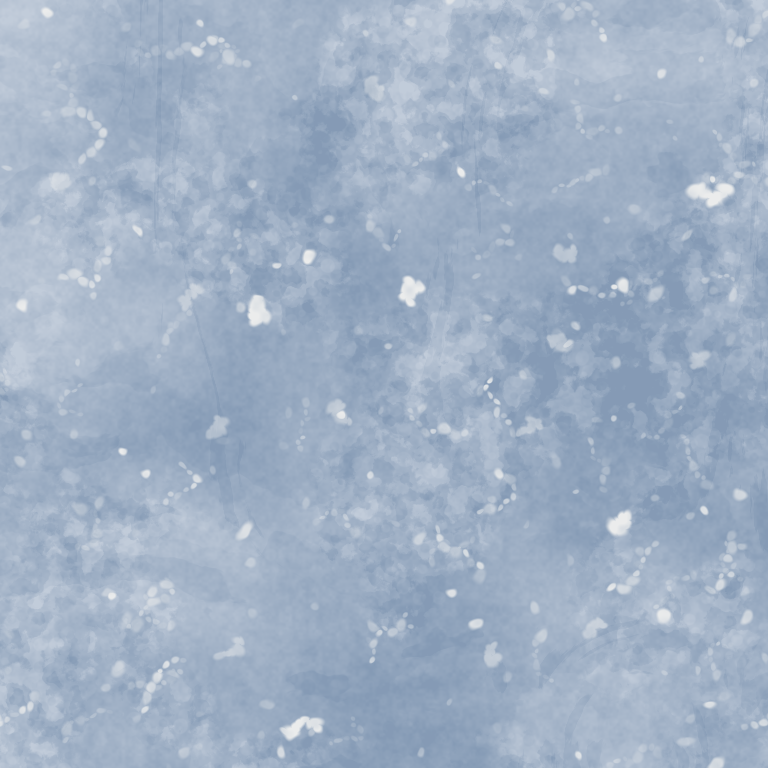
Give the GLSL for this texture, as a WebGL 1 fragment shader.

```glsl
precision highp float;
uniform vec2 u_resolution;

vec2 hash2(vec2 p) {
  vec3 q = fract(p.xyx * vec3(0.1031, 0.1030, 0.0973));
  q += dot(q, q.yzx + 33.33);
  return fract((q.xx + q.yz) * q.zy);
}

float noise(vec2 p) {
  vec2 i = floor(p), f = fract(p);
  f = f * f * (3.0 - 2.0 * f);
  return mix(mix(hash2(i).x, hash2(i + vec2(1.0, 0.0)).x, f.x),
             mix(hash2(i + vec2(0.0, 1.0)).x, hash2(i + 1.0).x, f.x), f.y);
}

float fbm(vec2 p) {
  float sum = 0.0, amp = 0.5;
  for (int i = 0; i < 6; i++) {
    sum += amp * noise(p);
    p = mat2(1.6, 1.2, -1.2, 1.6) * p + 7.3;
    amp *= 0.5;
  }
  return sum;
}

// Overlapping round dabs, each with its own tone around zero
float dabs(vec2 p) {
  float tone = 0.0;
  for (int j = -1; j <= 1; j++)
    for (int i = -1; i <= 1; i++) {
      vec2 id = floor(p) + vec2(i, j);
      vec2 h = hash2(id + 40.0);
      float radius = 0.35 + 0.5 * h.y;
      float d = length(p - id - h);
      tone += (hash2(id + 90.0).x - 0.5) * (1.0 - smoothstep(radius - 0.2, radius, d));
    }
  return tone;
}

// Curving chains of beads, some bunched into dense clumps
float clusters(vec2 p) {
  float cover = 0.0;
  for (int j = -1; j <= 1; j++)
    for (int i = -1; i <= 1; i++) {
      vec2 id = floor(p) + vec2(i, j);
      vec2 kind = hash2(id + 57.0), look = hash2(id + 131.0);
      if (kind.x > 0.62) continue;
      float clump = step(0.74, look.x);
      vec2 pos = id + 0.2 + 0.6 * hash2(id + 11.0);
      float angle = 6.2832 * kind.y;
      for (int n = 0; n < 8; n++) {
        vec2 h = hash2(id * 9.0 + float(n) * 17.0 + 3.0);
        angle += (h.x - 0.5) * mix(2.6, 5.0, clump);
        vec2 dir = vec2(cos(angle), sin(angle));
        pos += dir * mix(0.07 + 0.04 * h.y, 0.055, clump);
        vec2 q = p - pos;
        float d = length(vec2(dot(q, dir) * 0.75, dot(q, vec2(-dir.y, dir.x))));
        float radius = mix(0.026, 0.062, h.y * h.y) + 0.016 * clump;
        float bead = 1.0 - smoothstep(radius * 0.5, radius * 1.15, d);
        float strength = mix(0.25 + 0.6 * fract(h.x * 7.0 + look.y), 0.95, clump);
        cover = max(cover, bead * strength);
      }
    }
  return cover;
}

// Lone specks, slightly elongated
float specks(vec2 p) {
  float cover = 0.0;
  for (int j = -1; j <= 1; j++)
    for (int i = -1; i <= 1; i++) {
      vec2 id = floor(p) + vec2(i, j);
      vec2 h = hash2(id + 211.0), k = hash2(id + 305.0);
      if (k.x > 0.4) continue;
      float a = 6.2832 * h.x;
      vec2 q = p - id - h;
      q = vec2(dot(q, vec2(cos(a), sin(a))) * mix(0.5, 1.0, h.y),
               dot(q, vec2(-sin(a), cos(a))));
      float radius = mix(0.06, 0.11, k.y);
      float spot = 1.0 - smoothstep(radius * 0.5, radius * 1.15, length(q));
      cover = max(cover, spot * mix(0.25, 1.0, fract(k.x * 31.0)));
    }
  return cover;
}

void main() {
  vec2 uv = gl_FragCoord.xy / min(u_resolution.x, u_resolution.y);
  vec2 warp = vec2(fbm(uv * 5.0 + 3.0), fbm(uv * 5.0 + 19.0)) - 0.5;
  vec2 p = uv + 0.12 * warp;

  // Cloudy wash brushed sideways in some areas and upright in others
  float upright = smoothstep(0.35, 0.65, noise(uv * 2.5 + 8.0));
  float brushed = mix(fbm(p * vec2(3.5, 9.0) + 5.0), fbm(p * vec2(9.0, 3.5) + 27.0), upright);
  float tone = 0.54 + 1.15 * (fbm(p * 3.0 + 2.0) - 0.49) + 1.2 * (brushed - 0.49);

  // Pale veils and dark wisps with crisp borders
  float veil = fbm(p * vec2(7.0, 9.0) + 61.0);
  float wisp = fbm(p * mix(vec2(7.0, 17.0), vec2(17.0, 8.0), upright) + 83.0);
  tone += 0.14 * smoothstep(0.56, 0.59, veil) - 0.18 * smoothstep(0.60, 0.64, wisp);

  // Gathered smudges of pale and dark paint
  vec2 ragged = uv + 0.005 * (vec2(noise(uv * 85.0), noise(uv * 85.0 + 50.0)) - 0.5);
  float rough = smoothstep(0.44, 0.60, fbm(p * 6.0 + 33.0));
  float blotch = fbm(ragged * 42.0 + 71.0);
  tone += rough * (0.34 * smoothstep(0.53, 0.63, blotch) - 0.24 * (1.0 - smoothstep(0.34, 0.42, blotch)));

  // Fine mottling and paper grain
  tone += dabs((uv + 0.02 * warp) * 75.0) * mix(0.12, 0.32, rough);
  tone += 0.16 * (noise(uv * 120.0 + 9.0) - 0.5) + 0.14 * (noise(uv * 230.0) - 0.5);
  vec3 color = mix(vec3(0.52, 0.605, 0.71), vec3(0.71, 0.76, 0.825), clamp(tone, 0.0, 1.25));

  // White flecks over fainter, smaller ones
  vec2 turned = mat2(0.8, 0.6, -0.6, 0.8) * ragged;
  float white = max(clusters(ragged * 7.0), specks(ragged * 13.0));
  float faint = 0.5 * max(clusters(turned * 8.5 + 20.0), specks(turned * 16.0 + 30.0));
  white = max(white, faint) * (0.8 + 0.35 * noise(uv * 90.0 + 14.0));
  color = mix(color, vec3(0.92, 0.925, 0.925), clamp(white, 0.0, 1.0));
  gl_FragColor = vec4(color, 1.0);
}
```
